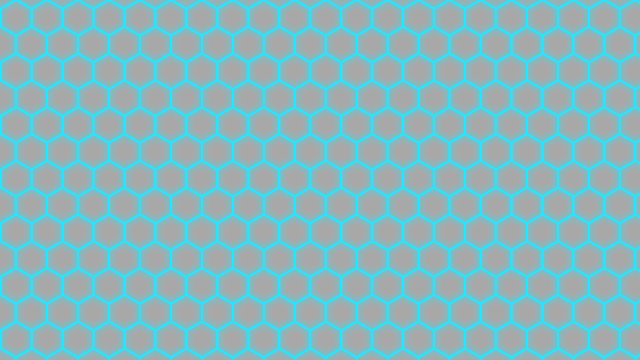
Reproduce this pattern procedurally as a Shadertoy shader.

```glsl
// Offset from the centre of the nearest pointy-top hexagon of width 1
vec2 hexLocal(vec2 p) {
    vec2 period = vec2(1.0, sqrt(3.0));
    vec2 a = p - period * round(p / period);
    vec2 b = p - period * (floor(p / period) + 0.5);
    return dot(a, a) < dot(b, b) ? a : b;
}

// Distance from a point inside the hexagon to its nearest side
float hexEdgeDistance(vec2 local) {
    vec2 q = abs(local);
    return 0.5 - max(q.x, dot(q, vec2(0.5, 0.5 * sqrt(3.0))));
}

void mainImage(out vec4 fragColor, in vec2 fragCoord) {
    float cellWidth = 0.086;
    vec2 uv = fragCoord / iResolution.y;
    vec2 p = (uv - vec2(0.0451, 0.0569)) / cellWidth;
    float pixel = 1.0 / (cellWidth * iResolution.y);

    float edge = hexEdgeDistance(hexLocal(p));

    // Crisp line with a soft glow fading into the cell
    float line = 1.0 - smoothstep(-0.5 * pixel, 0.5 * pixel, edge - 0.04);
    float glow = 0.4 * max(0.0, 1.0 - edge / 0.26);

    vec3 grey = vec3(0.66);
    vec3 cyan = vec3(0.15, 0.9, 1.0);
    fragColor = vec4(mix(grey, cyan, max(line, glow)), 1.0);
}
```
